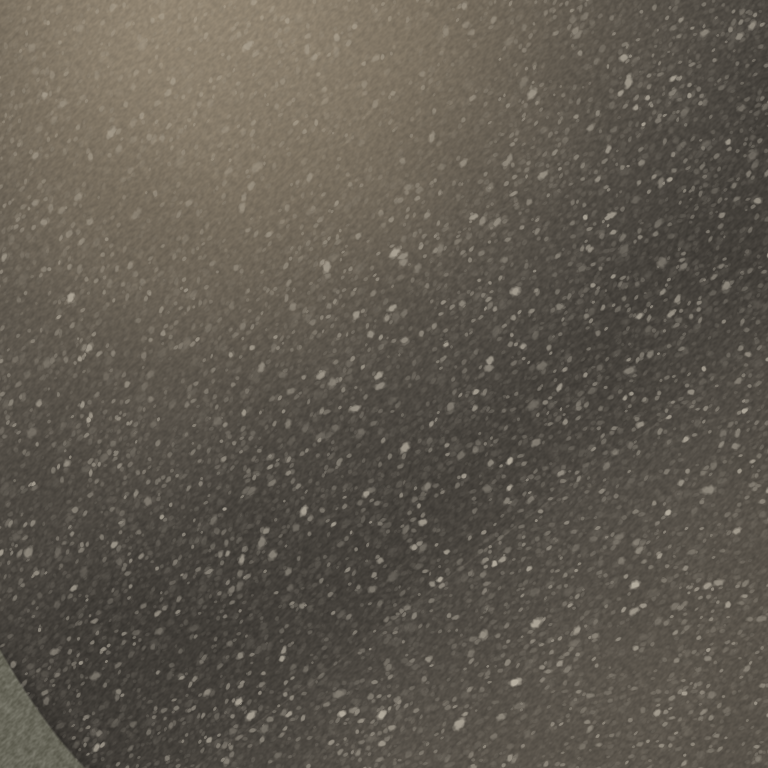
A Shadertoy shader for this texture:

```glsl
// Dark speckled stone under a warm glow from the upper left: a smooth light field,
// fine gradient-noise grain, three scattered layers of slanted pale flecks,
// a faint diagonal scratch and a grey slab peeking out of the lower left corner.

#define GLOW_CENTER vec2(0.27, 1.04)
#define GLOW_RADIUS 0.48
#define GLOW_GAIN 0.285
#define STONE_TONE 0.282
#define BAND_DEPTH 0.042
#define GRAIN_GAIN 0.050
#define FLECK_GAIN 0.95
#define FLECK_STRETCH 1.65
#define FLECK_COLOR vec3(0.77, 0.74, 0.68)
#define SLAB_COLOR vec3(0.41, 0.405, 0.355)
#define SCRATCH_GAIN 0.055

vec3 hash3(vec2 p) {
    vec3 q = fract(p.xyx * vec3(0.1031, 0.1030, 0.0973));
    q += dot(q, q.yxz + 33.33);
    return fract((q.xxy + q.yzz) * q.zyx);
}

float gradientDot(vec2 cell, vec2 offset) {
    float a = 6.2832 * hash3(cell + 71.0).x;
    return dot(vec2(cos(a), sin(a)), offset);
}

float gradientNoise(vec2 p) {
    vec2 i = floor(p), f = fract(p);
    vec2 u = f * f * f * (f * (f * 6.0 - 15.0) + 10.0);
    float low = mix(gradientDot(i, f), gradientDot(i + vec2(1, 0), f - vec2(1, 0)), u.x);
    float high = mix(gradientDot(i + vec2(0, 1), f - vec2(0, 1)),
                     gradientDot(i + vec2(1, 1), f - vec2(1, 1)), u.x);
    return mix(low, high, u.y);
}

vec2 rotate(vec2 p, float a) {
    float c = cos(a), s = sin(a);
    return vec2(c * p.x + s * p.y, c * p.y - s * p.x);
}

// Strongest fleck covering p, from one jittered grid
float flecks(vec2 p, float cells, float radius, float density, float seed) {
    vec2 home = floor(p * cells);
    float cover = 0.0;
    for (int y = -1; y <= 1; y++)
    for (int x = -1; x <= 1; x++) {
        vec2 cell = home + vec2(x, y);
        vec3 place = hash3(cell + seed);
        vec3 look = hash3(cell + seed + 137.0);
        vec2 center = (cell + place.xy) / cells;
        float clump = 1.0 + 1.1 * gradientNoise(center * 9.0 + seed);
        if (place.z > density * clump) continue;
        float slant = 0.85 - 0.42 * (center.x - center.y) + 0.9 * (look.x - 0.5);
        vec2 q = rotate(p - center, slant);
        q.x /= mix(1.0, FLECK_STRETCH, look.y) * 1.15;
        float size = radius * mix(0.65, 1.25, look.z);
        float bumps = 0.35 * gradientNoise(p * 210.0 + seed);
        float shape = 1.0 - smoothstep(0.45, 1.3, length(q) / size + bumps);
        float strength = mix(0.12, 0.95, pow(fract(look.x * 7.0 + look.z * 5.0), 4.0));
        cover = max(cover, shape * strength);
    }
    return cover;
}

// Brightness of the bare stone: glow, dark diagonal band, lighter lower right
float lightField(vec2 p) {
    vec2 d = (p - GLOW_CENTER) / GLOW_RADIUS;
    float across = dot(p - vec2(0.2, 0.12), vec2(-0.62, 0.78));
    float band = exp(-pow((across - 0.04) / 0.17, 2.0));
    float tone = STONE_TONE + GLOW_GAIN * exp(-dot(d, d));
    return tone - BAND_DEPTH * band + 0.06 * smoothstep(0.05, 0.45, -across);
}

void mainImage(out vec4 fragColor, in vec2 fragCoord) {
    vec2 p = fragCoord / iResolution.y;

    // Stone tone with soft mottling and slanted fine grain
    float light = lightField(p);
    vec2 along = rotate(p, 0.8);
    float fine = gradientNoise(along * vec2(105.0, 190.0))
               + 0.6 * gradientNoise(along * vec2(210.0, 330.0) + 19.0);
    float tone = light + GRAIN_GAIN * fine + 0.016 * gradientNoise(p * 7.0);

    // Scratch with a weaker companion, broken up along its length
    float line = p.y - 0.005 - 0.72 * (p.x - 0.25) + 0.008 * sin(6.0 * p.x);
    float wear = 0.6 + 0.8 * gradientNoise(vec2(p.x * 18.0, 4.0));
    float reach = smoothstep(0.2, 0.3, p.x) * (1.0 - 0.6 * smoothstep(0.85, 1.0, p.x));
    float scratch = exp(-pow(line / 0.0016, 2.0)) + 0.4 * exp(-pow((line - 0.011) / 0.0015, 2.0));
    tone += SCRATCH_GAIN * scratch * wear * reach;
    tone += 0.012 * smoothstep(0.004, -0.004, line) * reach;

    // Warm where lit, nearly neutral in the dark
    vec3 tint = mix(vec3(1.0, 0.945, 0.865), vec3(1.0, 0.915, 0.785), smoothstep(0.24, 0.5, light));
    vec3 color = tone * tint;

    // Pale flecks, washed out inside the glow
    float cover = flecks(p, 42.0, 0.0047, 0.20, 11.0);
    cover = max(cover, 0.8 * flecks(p, 72.0, 0.0036, 0.42, 53.0));
    cover = max(cover, 0.6 * flecks(p, 118.0, 0.0026, 0.55, 97.0));
    float washed = mix(1.0, 0.55, smoothstep(0.30, 0.50, light));
    color = mix(color, FLECK_COLOR, clamp(FLECK_GAIN * cover * washed, 0.0, 1.0));

    // Grey slab in the corner with a thin shadow along its rim
    float cx = min(p.x, 0.2);
    float rim = (p.y - (0.154 - 1.75 * cx + 3.2 * cx * cx)) / 1.8;
    color *= 1.0 - 0.16 * exp(-pow(rim / 0.012, 2.0));
    vec3 slab = SLAB_COLOR + 0.09 * fine + 0.05 * gradientNoise(p * 60.0);
    color = mix(color, slab, smoothstep(0.002, -0.002, rim));

    fragColor = vec4(color, 1.0);
}
```
